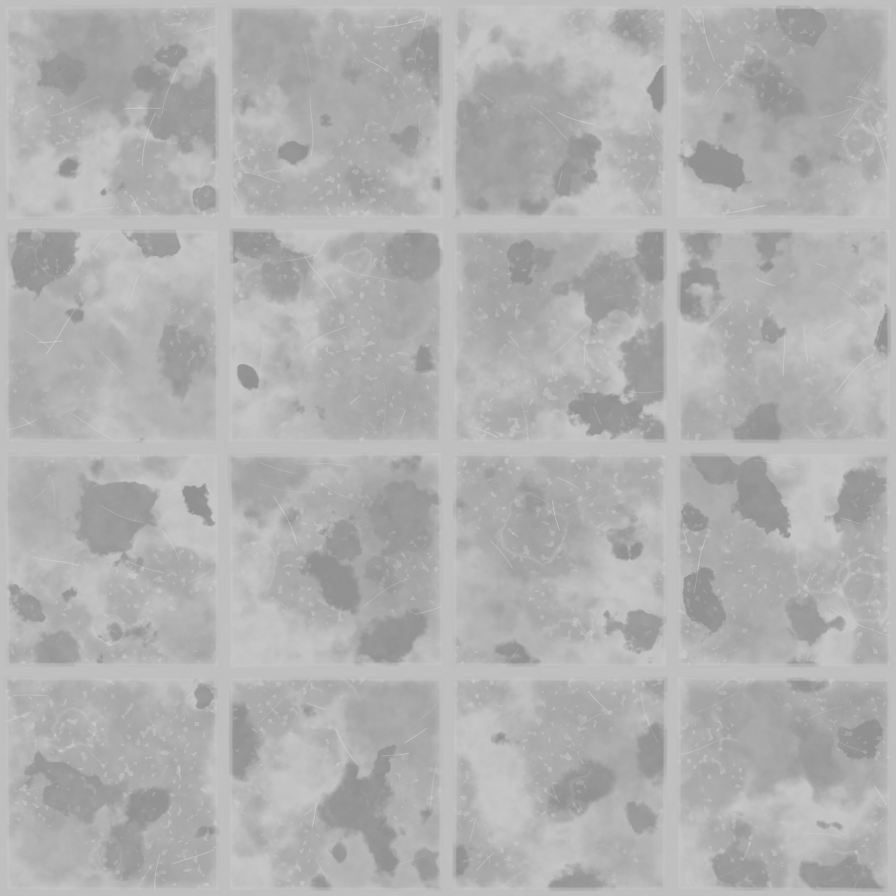
Give the GLSL for this texture, as a three.js fragment shader.

```glsl
// Four by four worn grey tiles with pale grout and slightly crooked edges.
// Each tile has its own seed: cellular noise gives the clouds and ragged edges,
// loops scatter soft washes, dark blots, faint arcs and hairline scratches.

varying vec2 vUv;

const float TILES = 4.0;
const float HALF_TILE = 0.474;     // half side of a tile, in cells
const float EDGE_SOFT = 0.008;
const float EDGE_TILT = 0.022;
const int WASHES = 2;
const int BLOTS = 9;
const int ARCS = 3;
const int SCRATCHES = 10;
const float SCRATCH_WIDTH = 0.005;
const vec3 GROUT = vec3(0.75);
const vec3 RIM = vec3(0.785);
const vec3 PALE = vec3(0.765);
const vec3 STAIN = vec3(0.57);

vec3 hash3(vec2 p) {
  vec3 q = fract(p.xyx * vec3(0.1031, 0.1030, 0.0973));
  q += dot(q, q.yxz + 33.33);
  return fract((q.xxy + q.yzz) * q.zyx);
}

// Smooth cellular noise: random values blended around jittered cell points
float cellNoise(vec2 p) {
  vec2 base = floor(p);
  vec2 sum = vec2(0.01, 0.02);
  for (int y = -1; y <= 1; y++) {
    for (int x = -1; x <= 1; x++) {
      vec2 cell = base + vec2(float(x), float(y));
      vec3 r = hash3(cell);
      vec2 d = cell + r.xy - p;
      float w = max(0.0, 1.0 - dot(d, d));
      sum += w * w * w * vec2(r.z, 1.0);
    }
  }
  return sum.x / sum.y;
}

float layered(vec2 p) {
  float total = 0.0;
  float amp = 0.533;
  for (int i = 0; i < 4; i++) {
    total += amp * cellNoise(p);
    p = mat2(1.6, 1.2, -1.2, 1.6) * p + 11.3;
    amp *= 0.5;
  }
  return total;
}

vec2 turn(vec2 p, float angle) {
  float c = cos(angle), s = sin(angle);
  return vec2(c * p.x + s * p.y, c * p.y - s * p.x);
}

void main() {
  vec2 grid = vUv * TILES;
  vec2 id = min(floor(grid), TILES - 1.0);
  vec2 local = grid - id - 0.5;
  float seed = (id.x + TILES * id.y + 1.0) * 32.0;
  vec2 p = local + id * 17.0 + 5.0;

  float cloud = layered(p * 3.5);
  float rough = layered(p * 9.0 + 40.0) - 0.5;
  float grain = layered(p * 17.0 + 90.0) - 0.5;

  // Crooked tile outline
  vec2 tilt = (hash3(vec2(seed, 3.0)).xy - 0.5) * EDGE_TILT;
  vec2 side = abs(local + tilt * local.yx);
  float inset = HALF_TILE - max(side.x, side.y) + rough * 0.006;

  // Stain depth: 0 is pale, 1 is darkest
  float depth = 0.5 * smoothstep(0.36, 0.68, cloud + rough * 0.3);

  // Wide soft washes
  for (int i = 0; i < WASHES; i++) {
    vec3 a = hash3(vec2(seed + float(i), 11.0));
    vec3 b = hash3(vec2(seed + float(i), 12.0));
    float d = length(a.xy - 0.5 - local) - mix(0.15, 0.38, a.z);
    d += (cloud - 0.5) * 0.6 + rough * 0.3;
    depth = mix(depth, 0.7, smoothstep(0.1, -0.1, d) * mix(0.4, 1.0, b.x));
  }
  depth *= mix(0.55, 1.0, smoothstep(0.0, 0.06, inset + rough * 0.1));

  // Dark ragged blots
  for (int i = 0; i < BLOTS; i++) {
    vec3 a = hash3(vec2(seed + float(i), 21.0));
    vec3 b = hash3(vec2(seed + float(i), 22.0));
    vec2 q = turn(local - (a.xy - 0.5), b.x * 3.14);
    q.y *= mix(1.0, 1.7, b.y);
    float d = length(q) - mix(0.03, 0.18, a.z * a.z) + rough * 0.22 + grain * 0.06;
    float soft = mix(0.012, 0.04, b.z);
    depth = mix(depth, mix(0.8, 1.0, b.y), smoothstep(soft, -soft, d));
  }

  // Faint pale arcs and hairline scratches
  float wear = 0.0;
  for (int i = 0; i < ARCS; i++) {
    vec3 a = hash3(vec2(seed + float(i), 31.0));
    float ring = abs(length(local - (a.xy - 0.5) * 0.8) - mix(0.05, 0.14, a.z) + rough * 0.12);
    wear += 0.2 * smoothstep(0.016, 0.0, ring) * smoothstep(0.45, 0.6, cloud);
  }
  for (int i = 0; i < SCRATCHES; i++) {
    vec3 a = hash3(vec2(seed + float(i), 41.0));
    vec3 b = hash3(vec2(seed + float(i), 42.0));
    vec2 q = turn(local - (a.xy - 0.5) * 0.9, a.z * 6.28);
    q.y += 0.012 * sin(q.x * 14.0 + b.x * 6.28);
    q.x = max(abs(q.x) - mix(0.02, 0.13, b.y), 0.0);
    wear += mix(0.12, 0.4, b.z) * smoothstep(SCRATCH_WIDTH, 0.0, length(q));
  }

  // Fine grain and pale flecks
  wear += 0.3 * smoothstep(0.74, 0.92, cellNoise(p * 55.0)) * smoothstep(0.4, 0.65, cloud);
  depth = clamp(depth + grain * 0.3 - wear, -0.05, 1.0);

  // Tile face, pale rim and grout
  vec3 face = mix(PALE, STAIN, depth);
  face = mix(face, RIM, 0.5 * smoothstep(0.012, 0.0, abs(inset - 0.006)));
  vec3 color = mix(GROUT + grain * 0.012, face, smoothstep(-EDGE_SOFT, EDGE_SOFT, inset));
  gl_FragColor = vec4(color, 1.0);
}
```
